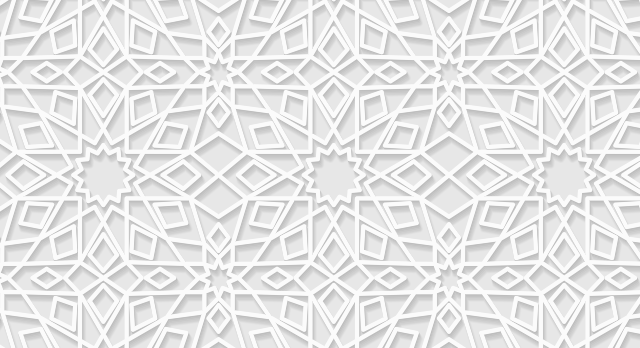
Write a WebGL 2 fragment shader that draws this pattern.

```glsl
#version 300 es
precision highp float;
// Raised white star lattice of twelve- and eight-pointed stars on pale grey, with soft shadows.
uniform vec2 u_resolution;
out vec4 fragColor;

// Half of the repeating tile, with the canvas 768 units wide.
const vec2 HALF_TILE = vec2(138.25, 123.5);

float segment(vec2 p, vec2 a, vec2 b) {
    vec2 pa = p - a, ba = b - a;
    return length(pa - ba * clamp(dot(pa, ba) / dot(ba, ba), 0.0, 1.0));
}

// Point at a given radius and angle.
vec2 polar(float radius, float angle) {
    return radius * vec2(cos(angle), sin(angle));
}

// Folds the plane into half of one of n equal sectors.
vec2 foldSector(vec2 p, float n) {
    float sector = 6.2831853 / n;
    float angle = atan(p.y, p.x);
    return polar(length(p), abs(angle - sector * floor(angle / sector + 0.5)));
}

// Twelve-pointed star, crossing rays and the ring of kites.
float largeRosette(vec2 p) {
    vec2 s = foldSector(p, 12.0);
    float edge = 0.2617994;
    float d = segment(s, vec2(36.0, 0.0), polar(27.0, edge));
    d = min(d, segment(s, polar(39.6, edge), vec2(56.0, 0.0)));
    d = min(d, segment(s, vec2(56.0, 0.0), polar(108.0, edge)));
    d = min(d, segment(s, vec2(71.0, 0.0), vec2(96.0, 16.5)));
    return min(d, segment(s, vec2(96.0, 16.5), vec2(115.0, 0.0)));
}

// Eight-pointed star with rays leaving its tips.
float smallRosette(vec2 p) {
    vec2 s = foldSector(p, 8.0);
    float edge = 0.3926991;
    float d = segment(s, vec2(23.0, 0.0), polar(13.0, edge));
    return min(d, segment(s, vec2(24.0, 0.0), polar(44.4, edge)));
}

// Distance to the centre line of the nearest strap.
float lattice(vec2 p) {
    vec2 q = abs(mod(p + HALF_TILE, 2.0 * HALF_TILE) - HALF_TILE);
    float d = min(largeRosette(q), smallRosette(q - HALF_TILE));

    // Straps joining the rosettes to each other and to the tile edges.
    vec2 low = vec2(104.5, 28.0), middle = vec2(76.5), high = low.yx;
    vec2 starSide = HALF_TILE - vec2(41.0, 17.0);
    vec2 starBelow = HALF_TILE - vec2(17.0, 41.0);
    d = min(d, segment(q, low, vec2(HALF_TILE.x, 0.0)));
    d = min(d, segment(q, low, vec2(HALF_TILE.x, 50.0)));
    d = min(d, segment(q, low, starBelow));
    d = min(d, segment(q, starBelow, middle));
    d = min(d, segment(q, middle, starSide));
    d = min(d, segment(q, starSide, high));
    d = min(d, segment(q, high, vec2(0.0, HALF_TILE.y)));
    d = min(d, segment(q, high, vec2(46.0, HALF_TILE.y)));

    // Small diamonds centred on the mirror lines.
    vec2 r = abs(q - vec2(HALF_TILE.x, 75.0));
    d = min(d, segment(r, vec2(12.0, 0.0), vec2(0.0, 16.0)));
    r = abs(q - vec2(68.0, HALF_TILE.y));
    return min(d, segment(r, vec2(17.0, 0.0), vec2(0.0, 11.0)));
}

void main() {
    float pixel = 768.0 / u_resolution.x;
    vec2 p = gl_FragCoord.xy * pixel - vec2(124.0, 207.5);

    // Shadow falls down and to the right, fading with distance.
    float shadow = 0.0;
    for (int i = 1; i <= 4; i++) {
        float t = float(i) / 4.0;
        float d = lattice(p - t * vec2(3.0, -7.0));
        float cover = 1.0 - smoothstep(2.4 - 1.4 * t, 3.2 + 2.2 * t, d);
        shadow = max(shadow, cover * (1.15 - 0.6 * t));
    }
    vec3 color = mix(vec3(0.905), vec3(0.745), min(shadow, 1.0));

    // White strap on top.
    float strap = 1.0 - smoothstep(-0.6 * pixel, 0.6 * pixel, lattice(p) - 2.6);
    color = mix(color, vec3(0.985), strap);
    fragColor = vec4(color, 1.0);
}
```
